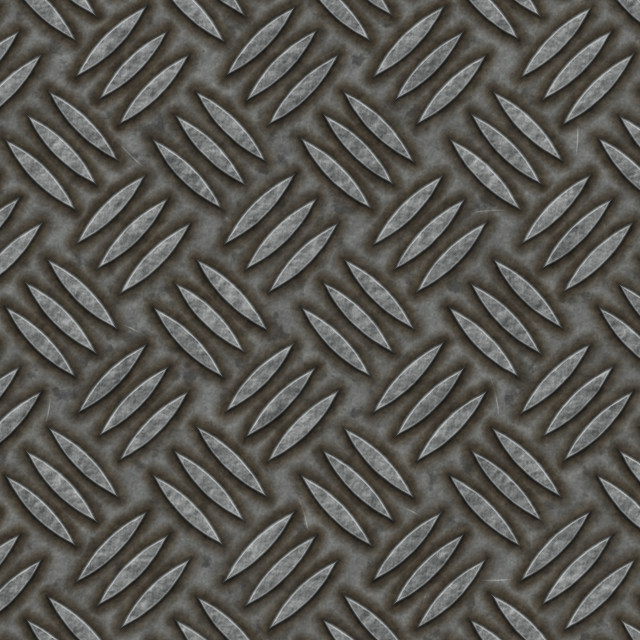
A WebGL 1 fragment shader for this texture:

```glsl
precision highp float;
// Worn steel tread plate: triple lens-shaped bars in alternating diagonals, with brown grime.

uniform vec2 u_resolution;

#define CELL vec2(0.2314, 0.2626)       // repeat of each bar group
#define RISING_CENTRE vec2(0.2083, 0.8971)
#define FALLING_CENTRE vec2(0.0960, 0.7656)
#define BAR_STEP vec2(0.0336, -0.0372)  // from bar to bar in a group
#define BAR_HALF vec2(0.0785, 0.0146)   // half length, half width
#define GRIME_REACH 0.027
#define STEEL vec3(0.430, 0.437, 0.430)
#define GRIME vec3(0.275, 0.248, 0.205)
#define FACE vec3(0.470, 0.480, 0.475)
#define EDGE vec3(0.760, 0.780, 0.780)

float hash(vec2 p) {
  p = fract(p * vec2(0.1031, 0.1137));
  p += dot(p, p.yx + 33.33);
  return fract((p.x + p.y) * p.x * 17.31);
}

float noise(vec2 p) {
  vec2 i = floor(p), f = fract(p);
  f = f * f * (3.0 - 2.0 * f);
  return mix(mix(hash(i), hash(i + vec2(1.0, 0.0)), f.x),
             mix(hash(i + vec2(0.0, 1.0)), hash(i + 1.0), f.x), f.y);
}

float fbm(vec2 p) {
  float sum = 0.0, amp = 0.5;
  for (int i = 0; i < 5; i++) {
    sum += amp * noise(p);
    p = mat2(1.6, 1.2, -1.2, 1.6) * p + 17.3;
    amp *= 0.5;
  }
  return sum;
}

// Signed distance to a lens with its points on the x axis
float lens(vec2 p, vec2 halfSize) {
  p = abs(p);
  float radius = dot(halfSize, halfSize) / (2.0 * halfSize.y);
  float drop = radius - halfSize.y;
  return (p.x - halfSize.x) * drop > p.y * halfSize.x
    ? length(p - vec2(halfSize.x, 0.0))
    : length(p + vec2(0.0, drop)) - radius;
}

// Nearest bar of one group lattice: distance, height across the bar, random tone
vec3 barGroup(vec2 uv, vec2 centre, float mirror) {
  vec2 grid = (uv - centre) / CELL + 0.5;
  vec2 local = (fract(grid) - 0.5) * CELL * vec2(mirror, 1.0);
  vec3 nearest = vec3(1.0, 0.0, 0.0);
  for (int i = -1; i <= 1; i++) {
    vec2 id = floor(grid) * 3.0 + vec2(float(i) + 50.0, 70.0 + 9.0 * mirror);
    vec2 jitter = (vec2(hash(id), hash(id + 31.7)) - 0.5) * 0.003;
    vec2 q = local - BAR_STEP * float(i) - jitter;
    vec2 p = vec2(q.x + q.y, q.y - q.x) * 0.70711;
    float d = lens(p, BAR_HALF * (0.98 + 0.04 * hash(id + 5.1)));
    if (d < nearest.x) nearest = vec3(d, p.y, hash(id + 11.3));
  }
  return nearest;
}

// Sparse hairline scratches, at most one per grid square
float scratches(vec2 uv) {
  vec2 g = uv * 7.0, id = floor(g) + 40.0;
  float angle = 6.2832 * hash(id + 3.0);
  vec2 p = fract(g) - 0.3 - 0.4 * vec2(hash(id + 7.0), hash(id + 9.0));
  p = mat2(cos(angle), -sin(angle), sin(angle), cos(angle)) * p;
  float line = 1.0 - smoothstep(0.003, 0.013, abs(p.y + p.x * p.x * 0.3));
  return line * (1.0 - smoothstep(0.08, 0.28, abs(p.x))) * step(0.55, hash(id));
}

void main() {
  vec2 uv = gl_FragCoord.xy / u_resolution.y;
  float pixel = 1.0 / u_resolution.y;

  vec3 rising = barGroup(uv, RISING_CENTRE, 1.0);
  vec3 falling = barGroup(uv, FALLING_CENTRE, -1.0);
  vec3 bar = rising.x < falling.x ? rising : falling;
  float blotch = fbm(uv * 16.0 + 3.0);
  float grain = fbm(uv * 75.0 + 9.0);
  float relief = grain - fbm((uv + vec2(-0.002, 0.003)) * 75.0 + 9.0);
  float speckle = noise(uv * 330.0) - 0.5;
  float d = bar.x + (grain - 0.5) * 0.0016;
  float lit = smoothstep(-0.004, 0.004, bar.y);

  // Plate: mottled steel, dark pits, scratches
  vec3 plate = STEEL * (0.74 + 0.32 * blotch + 0.24 * grain);
  plate *= 1.0 - 0.3 * smoothstep(0.60, 0.74, fbm(uv * 34.0 + 60.0));
  plate += 0.13 * scratches(uv);

  // Grime and contact shadow around the bars
  float grime = smoothstep(GRIME_REACH, 0.002, d) * (0.65 + 0.75 * blotch);
  plate = mix(plate, GRIME * (0.75 + 0.5 * grain), clamp(grime, 0.0, 1.0));
  plate *= 1.0 - exp(-max(d, 0.0) / 0.0036) * mix(0.62, 0.32, lit);
  plate *= 1.0 + 0.13 * speckle + 0.25 * relief;

  // Bars: rough face, bright worn rim, shaded bevel
  vec3 metal = FACE * (0.72 + 0.16 * bar.z + 0.42 * grain + 0.9 * relief);
  metal *= 1.0 + 0.09 * clamp(bar.y / BAR_HALF.y, -1.0, 1.0) + 0.12 * speckle;
  float rim = 1.0 - smoothstep(0.0004, 0.0022, abs(d + 0.0032));
  metal = mix(metal, EDGE, rim * mix(0.38, 0.85, lit) * (0.45 + 0.8 * grain));
  metal *= 1.0 - smoothstep(-0.0042, -0.0004, d) * mix(0.68, 0.35, lit);

  vec3 color = mix(metal, plate, smoothstep(-pixel, pixel, d));
  gl_FragColor = vec4(color, 1.0);
}
```
